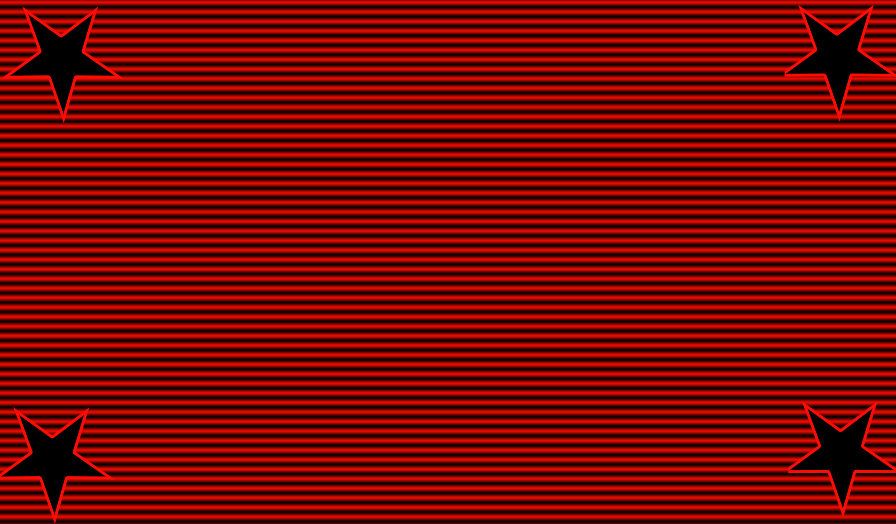
Reproduce this background procedurally as a Shadertoy shader.

```glsl
// Signed distance to a five-pointed star with one tip up
float starDistance(vec2 p, float radius, float innerRatio) {
    vec2 k1 = vec2(0.80902, -0.58779);
    vec2 k2 = vec2(-k1.x, k1.y);
    p.x = abs(p.x);
    p -= 2.0 * max(dot(k1, p), 0.0) * k1;
    p -= 2.0 * max(dot(k2, p), 0.0) * k2;
    p.x = abs(p.x);
    p.y -= radius;
    vec2 side = innerRatio * vec2(-k1.y, k1.x) - vec2(0.0, 1.0);
    float along = clamp(dot(p, side) / dot(side, side), 0.0, radius);
    return length(p - side * along) * sign(p.y * side.x - p.x * side.y);
}

// Soft horizontal bars, 55 over the full height
vec3 stripes(float y) {
    float wave = abs(2.0 * fract((1.0 - y) * 55.0 - 0.25) - 1.0);
    float level = mix(wave, smoothstep(0.0, 1.0, wave), 0.6);
    return mix(vec3(0.03, 0.0, 0.0), vec3(0.92, 0.045, 0.0), level);
}

void mainImage(out vec4 fragColor, in vec2 fragCoord) {
    vec2 p = fragCoord / iResolution.y;
    float aspect = iResolution.x / iResolution.y;
    float pixel = 1.0 / iResolution.y;
    vec3 color = stripes(p.y);

    // Star centres, measured inward from each corner
    vec2 insets[4] = vec2[4](vec2(0.101, 0.123), vec2(0.1045, 0.135),
                             vec2(0.118, 0.888), vec2(0.1116, 0.8916));

    for (int i = 0; i < 4; i++) {
        bool onRight = i % 2 == 1;
        vec2 center = insets[i];
        if (onRight) center.x = aspect - center.x;

        // Inverted, slightly slanted star
        vec2 q = p - center;
        float leftEdge = q.x + 0.101;
        q.x += 0.03 * q.y;
        float d = starDistance(vec2(q.x, -q.y), 0.123, 0.375);

        // The right-hand stars have a cropped left tip
        float visible = onRight ? smoothstep(-0.5, 0.5, leftEdge / pixel) : 1.0;
        float shape = visible * smoothstep(0.5, -0.5, d / pixel);
        float core = smoothstep(0.5, -0.5, (d + 0.0055) / pixel);
        color = mix(color, mix(vec3(1.0, 0.05, 0.02), vec3(0.0), core), shape);
    }
    fragColor = vec4(color, 1.0);
}
```
